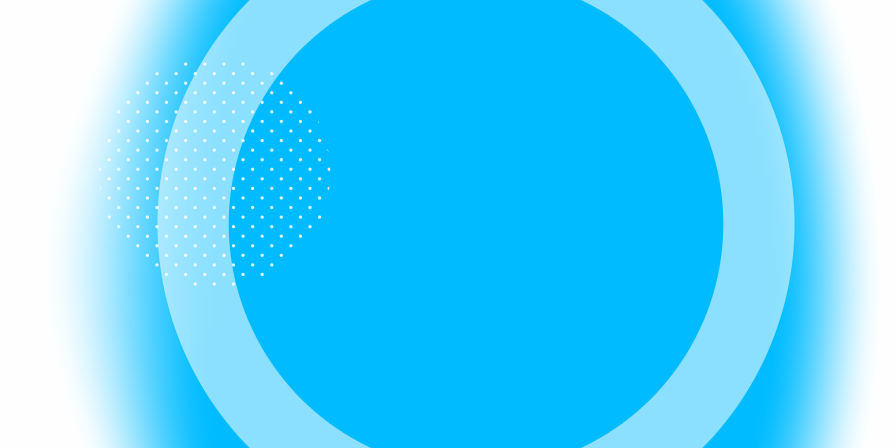
Give the GLSL for this background, as a WebGL 2 fragment shader.

```glsl
#version 300 es
precision highp float;

uniform vec2 u_resolution;
out vec4 fragColor;

const vec3 SKY_BLUE = vec3(0.0, 0.735, 1.0);
const vec3 WHITE = vec3(0.995, 0.998, 1.0);

float circle(vec2 p, vec2 center, float radius) {
    return length(p - center) - radius;
}

// Antialiased coverage of a signed distance
float coverage(float dist, float pixel) {
    return clamp(0.5 - dist / pixel, 0.0, 1.0);
}

float annulus(vec2 p, vec2 center, float inner, float outer) {
    return max(circle(p, center, outer), -circle(p, center, inner));
}

// Distance to the nearest dot of a square lattice
float dotLattice(vec2 p, float spacing, float radius) {
    vec2 cell = (fract(p / spacing + 0.5) - 0.5) * spacing;
    return length(cell) - radius;
}

// Two lattices offset by half a cell make a staggered pattern
float staggeredDots(vec2 p, float spacing, float radius) {
    return min(dotLattice(p, spacing, radius),
               dotLattice(p + 0.5 * spacing, spacing, radius));
}

// Soft upright ellipse, with a wider fade on its left flank
float whiteFade(vec2 p, vec2 center, float radius, float stretch) {
    vec2 q = p - center;
    float leftSide = smoothstep(0.2, -0.4, q.x);
    float flank = exp(-7.0 * pow(p.y - 0.42, 2.0));
    float width = 0.13 + 0.075 * leftSide * flank;
    float d = length(q * vec2(1.0, stretch));
    return smoothstep(radius - width, radius + width, d);
}

void main() {
    // The canvas height is one unit
    vec2 p = gl_FragCoord.xy / u_resolution.y;
    float pixel = 1.0 / u_resolution.y;

    // Blue glow on white
    float fade = whiteFade(p, vec2(1.068, 0.372), 0.78, 0.674);
    vec3 color = mix(SKY_BLUE, WHITE, fade);

    // Translucent ring
    float ring = annulus(p, vec2(1.0625, 0.5), 0.552, 0.711);
    color = mix(color, WHITE, 0.55 * coverage(ring, pixel));

    // Halftone disc
    float dots = staggeredDots(p - vec2(0.6706, 0.6435), 0.0427, 0.0036);
    float disc = circle(p, vec2(0.479, 0.615), 0.258);
    color = mix(color, WHITE, 0.85 * coverage(max(dots, disc), pixel));

    fragColor = vec4(color, 1.0);
}
```
